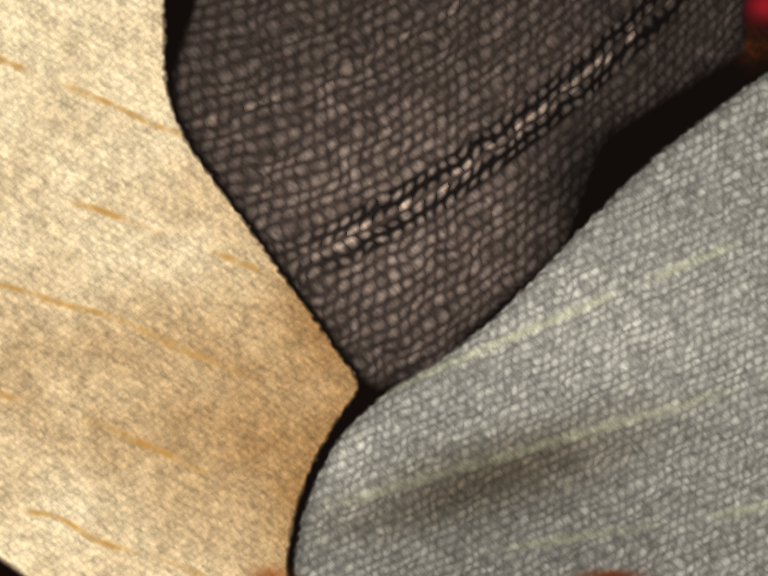
A Shadertoy shader for this texture:

```glsl
// Three folded woollen cloths, cream, charcoal and grey, meeting over a dark gap.

float hash(vec2 p) {
    vec3 q = fract(vec3(p.xyx) * 0.1031);
    q += dot(q, q.yzx + 33.33);
    return fract((q.x + q.y) * q.z);
}

float noise(vec2 p) {
    vec2 i = floor(p), f = fract(p);
    f = f * f * (3.0 - 2.0 * f);
    return mix(mix(hash(i), hash(i + vec2(1, 0)), f.x),
               mix(hash(i + vec2(0, 1)), hash(i + vec2(1, 1)), f.x), f.y);
}

float fbm(vec2 p) {
    float sum = 0.0, amp = 0.5;
    for (int i = 0; i < 4; i++) {
        sum += amp * noise(p);
        p = mat2(1.6, 1.2, -1.2, 1.6) * p + 7.3;
        amp *= 0.5;
    }
    return sum / 0.9375;
}

float smoothMin(float a, float b, float k) {
    float h = max(k - abs(a - b), 0.0) / k;
    return min(a, b) - h * h * k * 0.25;
}

float smoothMax(float a, float b, float k) { return -smoothMin(-a, -b, k); }

vec2 rotate(vec2 p, float a) {
    return vec2(cos(a) * p.x + sin(a) * p.y, cos(a) * p.y - sin(a) * p.x);
}

// Soft elliptical spot
float glow(vec2 p, vec2 centre, vec2 size) {
    vec2 d = (p - centre) / size;
    return exp(-dot(d, d));
}

// Staggered uneven stitches: x = height, y = random value per stitch
vec2 stitches(vec2 q) {
    q += 0.7 * (vec2(noise(q * 0.6), noise(q * 0.6 + 40.0)) - 0.5);
    q.x += 0.5 * mod(floor(q.y), 2.0);
    vec2 f = fract(q) - 0.5;
    float rnd = hash(floor(q) + 50.0);
    return vec2(smoothstep(0.52 + 0.2 * rnd, 0.1, length(rotate(f, 0.5) * vec2(0.9, 1.2))), rnd);
}

// Inside distances of the cloths, positive within
float creamShape(vec2 p) {
    float upper = smoothMax(0.287, 0.304 + 0.72 * (0.783 - p.y), 0.06);
    return 0.82 * (smoothMin(upper, 0.5 + 1.2 * p.y * p.y, 0.03) - p.x);
}

float charcoalShape(vec2 p) {
    float left = smoothMax(0.30 + 0.3 * max(p.y - 0.87, 0.0), 0.30 + 0.72 * (0.80 - p.y), 0.05);
    float low = max(0.358 + 0.92 * (p.x - 0.747), 0.32 + 0.4 * (p.x - 0.651));
    low += 0.12 * smoothstep(0.97, 1.06, p.x) - 0.3 * max(p.x - 1.06, 0.0);
    return min(smoothMin(0.82 * (p.x - left), 0.72 * (p.y - low), 0.03), 1.293 - p.x);
}

float greyShape(vec2 p) {
    float mid = smoothMax(0.714 + 1.07 * (p.x - 1.11), 0.306 + 0.58 * (p.x - 0.642), 0.05);
    float top = smoothMin(0.72 + 0.7 * (p.x - 1.11), mid, 0.05);
    float y = min(p.y, 0.36);
    return smoothMin(0.75 * (top - p.y), p.x - 0.51 - 1.35 * y * y, 0.04);
}

vec3 creamCloth(vec2 p, float inside, float fuzz) {
    float shade = 0.6 * exp(-max(inside, 0.0) / 0.08) * smoothstep(0.8, 0.45, p.y);
    shade += 0.5 * glow(p, vec2(0.4, 0.28), vec2(0.25, 0.2)) + 0.35 * glow(p, vec2(0.08, 0.38), vec2(0.2, 0.14));
    shade += 0.5 * (fbm(p * 9.0) - 0.45);
    vec3 col = mix(vec3(0.94, 0.85, 0.68), vec3(0.64, 0.47, 0.28), clamp(shade, 0.0, 1.0));
    col *= 0.66 + 0.62 * fuzz + 0.08 * stitches(rotate(p, -0.5) * 75.0).x;
    // Broken ochre threads
    float row = (p.y + 0.36 * p.x - 0.13 + 0.025 * (noise(p * 11.0) - 0.5)) / 0.19;
    float thread = smoothstep(0.055, 0.0, abs(fract(row + 0.5) - 0.5));
    thread *= smoothstep(0.35, 0.75, noise(vec2(p.x * 12.0, floor(row + 0.5) * 9.0)));
    return mix(col, vec3(0.78, 0.57, 0.28), thread * (0.2 + 0.7 * noise(p * 65.0)));
}

vec3 charcoalCloth(vec2 p, float inside, float fuzz) {
    // Rows steepen to the right
    float along = p.x - 0.486;
    vec2 q = vec2(0.84 * p.x + 0.5 * p.y, 0.84 * (p.y - 0.535 - 0.38 * along - 0.47 * along * along));
    vec2 knot = stitches(q * vec2(42.0, 50.0));
    float light = 0.80 + 0.26 * glow(p, vec2(0.65, 0.62), vec2(0.35, 0.28));
    light *= mix(0.75, 1.0, smoothstep(0.0, 0.03, inside));
    light *= 1.0 - 0.6 * glow(p, vec2(1.03, 0.66), vec2(0.09, 0.14));
    light *= 1.0 - 0.2 * smoothstep(0.95, 1.15, p.x);
    float relief = knot.x * (0.45 + 0.55 * knot.y) * (0.6 + 0.4 * glow(p, vec2(0.68, 0.6), vec2(0.3)));
    vec3 col = mix(vec3(0.27, 0.225, 0.20), vec3(0.57, 0.50, 0.45), relief);
    // Pale dashed yarn beside dark dropped rows
    float yarn = smoothstep(0.013, 0.006, abs(q.y)) * smoothstep(0.42, 0.7, p.x);
    yarn += 0.4 * smoothstep(0.013, 0.005, abs(q.y - 0.245));
    col = mix(col, vec3(0.82, 0.71, 0.61), yarn * knot.x * smoothstep(0.15, 0.8, knot.y));
    float gaps = smoothstep(0.02, 0.01, abs(abs(q.y) - 0.022)) * smoothstep(0.4, 0.7, p.x);
    col *= 1.0 - 0.55 * gaps * (1.0 - knot.x);
    return col * light * (0.55 + 0.88 * fuzz);
}

vec3 greyCloth(vec2 p, float inside, float fuzz) {
    vec2 weave = stitches(rotate(p, 0.45) * vec2(56.0, 66.0));
    vec2 f = rotate(p - vec2(0.85, 0.17), 0.3);
    float fold = glow(f, vec2(0), vec2(0.24, 0.055));
    float light = 0.92 + 0.16 * glow(p, vec2(1.0, 0.45), vec2(0.35, 0.15));
    light += 0.14 * glow(p, vec2(0.62, 0.2), vec2(0.09, 0.13)) - 0.26 * fold;
    light -= 0.15 * glow(p, vec2(0.9, 0.06), vec2(0.3, 0.12));
    light *= mix(0.8, 1.0, smoothstep(0.0, 0.03, inside));
    vec3 col = mix(vec3(0.665, 0.645, 0.595), vec3(0.60, 0.54, 0.45), fold);
    col *= 0.82 + 0.26 * weave.x * (0.4 + 0.8 * weave.y);
    // Pale stripes fanning out to the right
    for (int i = 0; i < 3; i++) {
        float k = float(i);
        float line = 0.44 - 0.23 * k + 0.02 * k * k + (0.42 - 0.13 * k) * (p.x - 0.95);
        float stripe = smoothstep(0.016, 0.0, abs(p.y - line)) * smoothstep(0.0, 0.6, noise(vec2(p.x * 10.0, k * 7.0)));
        stripe *= smoothstep(0.8, 0.95, p.x + 0.3 * step(k, 1.0));
        col = mix(col, vec3(0.76, 0.75, 0.61), 0.6 * stripe);
    }
    return col * light * (0.65 + 0.7 * fuzz);
}

void mainImage(out vec4 fragColor, in vec2 fragCoord) {
    vec2 p = fragCoord / iResolution.y;
    float fuzz = mix(fbm(p * 75.0), fbm(rotate(p, 0.7) * vec2(160.0, 70.0)), 0.5);
    vec2 edge = p + 0.005 * (vec2(noise(p * 110.0), noise(p * 110.0 + 31.0)) - 0.5);
    float cream = creamShape(edge), charcoal = charcoalShape(edge), grey = greyShape(edge);

    // Gap with red and orange scraps
    vec3 col = vec3(0.07, 0.05, 0.04);
    col += vec3(0.5, 0.05, 0.1) * glow(p, vec2(1.33, 0.99), vec2(0.04, 0.03));
    col += vec3(0.3, 0.12, 0.03) * glow(p, vec2(1.31, 0.92), vec2(0.03)) * fuzz;
    col = mix(col, charcoalCloth(p, charcoal, fuzz), smoothstep(-0.006, 0.008, charcoal));
    col = mix(col, creamCloth(p, cream, fuzz), smoothstep(-0.004, 0.007, cream));
    col = mix(col, greyCloth(p, grey, fuzz), smoothstep(-0.004, 0.006, grey));

    // Dark and rusty corners along the bottom
    col = mix(col, vec3(0.08, 0.04, 0.03), smoothstep(0.04, 0.02, p.y + 0.7 * p.x));
    col = mix(col, vec3(0.4, 0.15, 0.05), 0.8 * glow(p, vec2(1.06, 0.0), vec2(0.05, 0.01)));
    col = mix(col, vec3(0.55, 0.25, 0.08), 0.6 * glow(p, vec2(0.47, 0.0), vec2(0.03, 0.015)));
    fragColor = vec4(col, 1.0);
}
```
